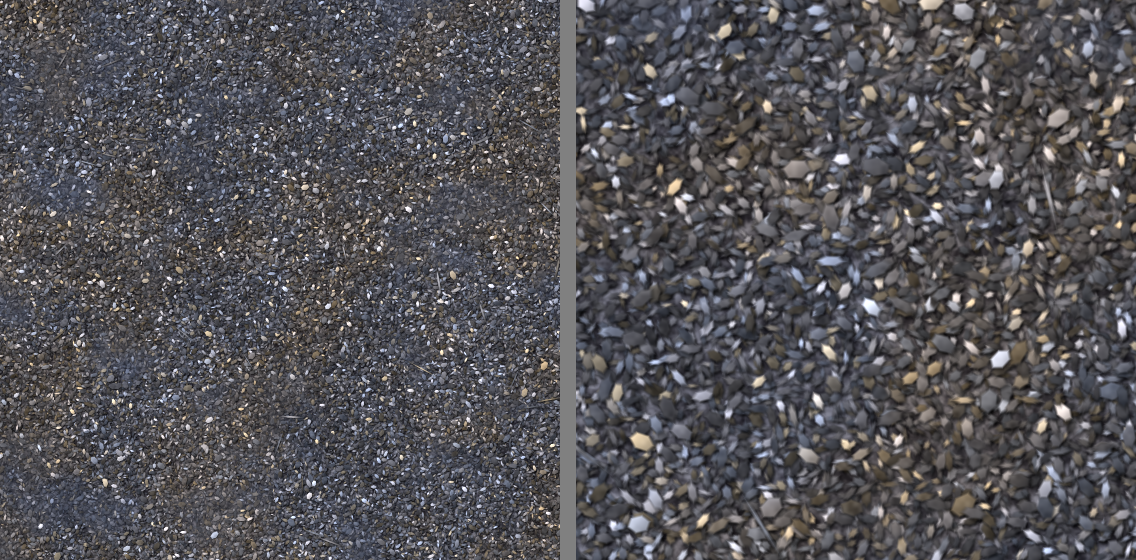
Left: the whole. Right: its middle third, enlarged.
A Shadertoy shader for this texture:

```glsl
// Dark asphalt gravel: soft mottled grit covered by layers of small angular
// chips. Each layer scatters rotated chips over a jittered grid, with a facet
// gradient and a contact shadow; faint blue dust patches lie over the top.

const vec3 GRIT_DARK  = vec3(0.15, 0.14, 0.16);
const vec3 GRIT_LIGHT = vec3(0.51, 0.50, 0.53);
const vec3 DUST_BLUE  = vec3(0.28, 0.30, 0.36);
const vec3 TINT_COOL  = vec3(0.95, 0.99, 1.09);
const vec3 TINT_PLAIN = vec3(1.01, 0.99, 1.02);
const vec3 TINT_WARM  = vec3(1.10, 1.00, 0.84);
const vec2 LIGHT_DIR  = vec2(-0.6, 0.8);
const float EDGE_SOFTNESS = 0.0010; // in canvas heights

// Four random values in 0..1 for a grid cell
vec4 hash4(vec2 cell, float seed) {
    uvec4 v = uvec4(ivec4(ivec2(cell), int(seed), 17));
    v = v * 1664525u + 1013904223u;
    for (int i = 0; i < 2; i++) {
        v.x += v.y * v.w;
        v.y += v.z * v.x;
        v.z += v.x * v.y;
        v.w += v.y * v.z;
        v ^= v >> 16u;
    }
    return vec4(v & 65535u) / 65535.0;
}

float valueNoise(vec2 p, float seed) {
    vec2 cell = floor(p);
    vec2 f = fract(p);
    f = f * f * (3.0 - 2.0 * f);
    float low  = mix(hash4(cell, seed).x, hash4(cell + vec2(1, 0), seed).x, f.x);
    float high = mix(hash4(cell + vec2(0, 1), seed).x, hash4(cell + vec2(1, 1), seed).x, f.x);
    return mix(low, high, f.y);
}

float fractalNoise(vec2 p, float seed) {
    return 0.55 * valueNoise(p, seed)
         + 0.30 * valueNoise(p * 2.1 + 3.7, seed + 1.0)
         + 0.15 * valueNoise(p * 4.3 + 8.1, seed + 2.0);
}

vec2 rotate(vec2 p, float angle) {
    float c = cos(angle), s = sin(angle);
    return vec2(c * p.x + s * p.y, c * p.y - s * p.x);
}

// Approximate distance to a skewed, pointed chip with the given half size
float chipDistance(vec2 p, vec2 halfSize, float skew) {
    p.x += skew * p.y;
    vec2 q = abs(p) / halfSize;
    return (max(q.x * 0.85 + q.y * 0.5, q.y) - 1.0) * halfSize.y;
}

vec3 chipTint(float pick) {
    vec3 tint = mix(TINT_COOL, TINT_PLAIN, smoothstep(0.15, 0.45, pick));
    return mix(tint, TINT_WARM, smoothstep(0.68, 0.95, pick));
}

// Paints one layer of chips; slimness is width over length,
// brightness gives the lowest tone, the spread and the rare highlight
vec3 chipLayer(vec3 ground, vec2 uv, float scale, float density,
               vec2 lengthRange, float slimness, vec3 brightness, float seed) {
    vec2 p = uv * scale;
    vec2 home = floor(p);
    float soft = EDGE_SOFTNESS * scale;
    vec3 color = ground;
    for (int y = -1; y <= 1; y++) {
        for (int x = -1; x <= 1; x++) {
            vec2 cell = home + vec2(x, y);
            vec4 place = hash4(cell, seed);
            vec4 look = hash4(cell, seed + 50.0);
            if (place.w > density) continue;

            float halfLength = mix(lengthRange.x, lengthRange.y, place.z);
            vec2 halfSize = halfLength * vec2(1.0, slimness * mix(0.65, 1.35, look.y));
            float angle = look.z * 6.2832;
            float skew = look.w - 0.5;
            vec2 offset = p - cell - place.xy;
            vec2 local = rotate(offset, angle);
            vec2 shaded = rotate(offset + LIGHT_DIR * soft * 1.1, angle);

            // Shadow first, then the chip itself
            float shadow = 1.0 - smoothstep(-soft, soft * 1.8, chipDistance(shaded, halfSize, skew));
            float body = 1.0 - smoothstep(-soft, soft, chipDistance(local, halfSize, skew));
            float tone = brightness.x + brightness.y * look.x + brightness.z * pow(look.x, 8.0);
            float facet = 1.0 + 0.22 * clamp(dot(offset, LIGHT_DIR) / halfLength, -1.0, 1.0);
            color *= 1.0 - 0.48 * shadow;
            color = mix(color, tone * facet * chipTint(fract(look.w * 7.3 + look.y)), body);
        }
    }
    return color;
}

void mainImage(out vec4 fragColor, in vec2 fragCoord) {
    vec2 uv = fragCoord / iResolution.y;

    // Fine grit between the chips
    float grit = fractalNoise(uv * 130.0, 1.0);
    vec3 color = mix(GRIT_DARK, GRIT_LIGHT, smoothstep(0.15, 0.85, grit));

    // Chips from fine to coarse
    vec3 stone = vec3(0.23, 0.31, 0.42);
    color = chipLayer(color, uv, 170.0, 1.00, vec2(0.35, 0.60), 0.56, stone, 11.0);
    color = chipLayer(color, uv, 110.0, 0.85, vec2(0.30, 0.58), 0.54, stone, 12.0);
    color = chipLayer(color, uv, 72.0, 0.12, vec2(0.30, 0.55), 0.60, vec3(0.26, 0.24, 0.20), 13.0);

    // Dust calms some areas and tints them blue or brown
    float dust = smoothstep(0.50, 0.78, fractalNoise(uv * 11.0, 21.0));
    float hue = fractalNoise(uv * 9.0, 31.0);
    color = mix(color, DUST_BLUE, 0.42 * dust);
    color *= mix(vec3(1.04, 1.0, 0.95), vec3(0.97, 1.0, 1.06), smoothstep(0.3, 0.6, hue));

    // Sparse pale chips and thin splinters
    color = chipLayer(color, uv, 60.0, 0.025, vec2(0.22, 0.40), 0.60, vec3(0.66, 0.22, 0.08), 14.0);
    color = chipLayer(color, uv, 34.0, 0.035, vec2(0.30, 0.60), 0.09, vec3(0.40, 0.22, 0.10), 15.0);

    // Broad unevenness and the finest grain
    color *= 0.90 + 0.20 * fractalNoise(uv * 6.0, 41.0);
    color += 0.10 * (valueNoise(uv * 300.0, 51.0) - 0.5);
    fragColor = vec4(clamp(color, 0.0, 1.0), 1.0);
}
```
